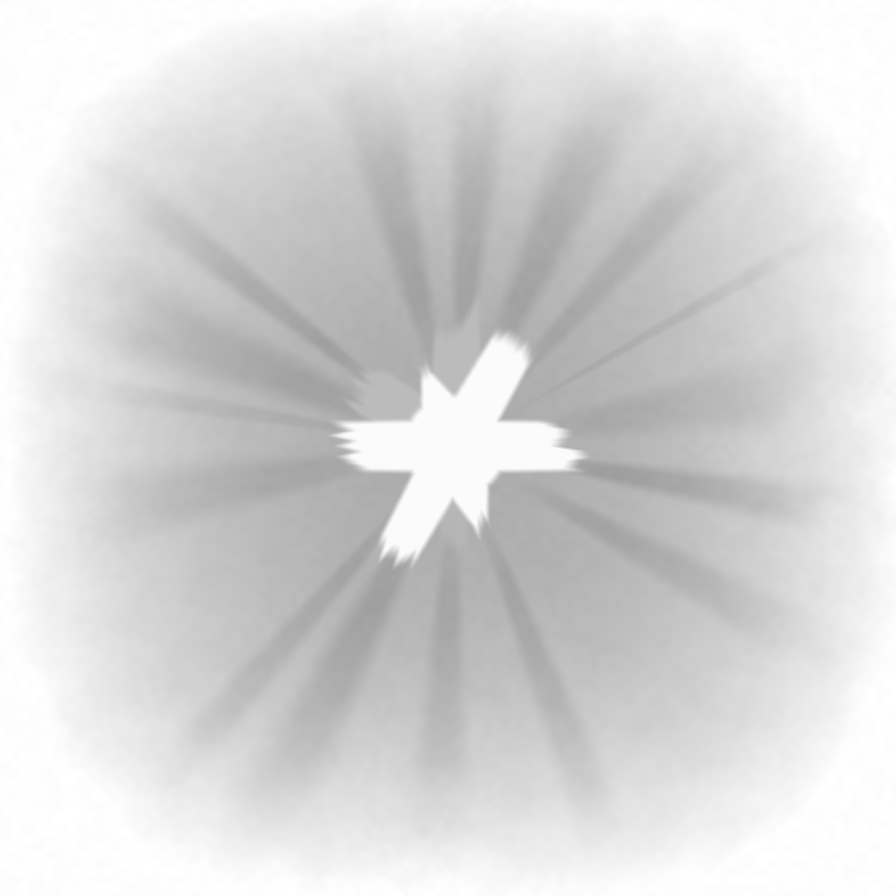
A three.js fragment shader for this background:

```glsl
varying vec2 vUv;

const vec2 CENTER = vec2(0.508, 0.502);
const float CORE_GREY = 0.675;
const float EDGE_GREY = 0.995;
const float STAR_WHITE = 0.985;
const float LOBE_GREY = 0.735;

float hash(vec2 p) {
  p = fract(p * vec2(123.34, 456.21));
  p += dot(p, p + 45.32);
  return fract(p.x * p.y);
}

float noise(vec2 p) {
  vec2 cell = floor(p);
  vec2 f = fract(p);
  f = f * f * (3.0 - 2.0 * f);
  float low = mix(hash(cell), hash(cell + vec2(1.0, 0.0)), f.x);
  float high = mix(hash(cell + vec2(0.0, 1.0)), hash(cell + vec2(1.0, 1.0)), f.x);
  return mix(low, high, f.y);
}

float layeredNoise(vec2 p) {
  float sum = 0.0;
  float weight = 0.5;
  for (int i = 0; i < 4; i++) {
    sum += weight * noise(p);
    p = p * 2.03 + 17.1;
    weight *= 0.5;
  }
  return sum;
}

vec2 heading(float degrees) {
  float a = radians(degrees);
  return vec2(cos(a), sin(a));
}

// Rounded square distance from the middle
float squircle(vec2 p) {
  vec2 q = abs(p);
  return pow(q.x * q.x * q.x + q.y * q.y * q.y, 1.0 / 3.0);
}

// Soft angular wedge; widths in degrees
float ray(vec2 p, float degrees, float halfWidth, float strength) {
  vec2 d = heading(degrees);
  float turn = atan(d.x * p.y - d.y * p.x, dot(d, p) + 0.00001);
  float w = radians(halfWidth);
  return strength * (1.0 - smoothstep(0.35 * w, 1.5 * w, abs(turn)));
}

// Tapered arm with a slanted, frayed tip
float arm(vec2 p, float degrees, float baseWidth, float tipWidth, float reach, float slant) {
  vec2 d = heading(degrees);
  float along = dot(p, d);
  float across = dot(p, vec2(-d.y, d.x));
  float halfWidth = mix(baseWidth, tipWidth, clamp(along / reach, 0.0, 1.0));
  float fray = (noise(vec2(across * 170.0, degrees)) - 0.5) * 0.022;
  float tip = reach + slant * across + fray;
  float side = 1.0 - smoothstep(-0.004, 0.004, abs(across) - halfWidth);
  float cap = 1.0 - smoothstep(tip - 0.012, tip + 0.012, along);
  return side * cap * smoothstep(-0.004, 0.004, along);
}

float darkRays(vec2 p) {
  float sum = ray(p, 104.0, 5.0, 0.9);
  sum += ray(p, 86.0, 4.5, 0.9);
  sum += ray(p, 66.0, 5.5, 0.9);
  sum += ray(p, 48.0, 3.5, 0.7);
  sum += ray(p, 30.0, 1.2, 0.5);
  sum += ray(p, 10.0, 6.0, 0.6);
  sum += ray(p, -9.5, 3.5, 1.1);
  sum += ray(p, -29.0, 4.0, 0.8);
  sum += ray(p, -69.0, 3.5, 0.8);
  sum += ray(p, -92.5, 4.5, 0.8);
  sum += ray(p, -117.0, 5.5, 1.0);
  sum += ray(p, -131.0, 3.0, 0.8);
  sum += ray(p, -170.0, 6.0, 0.7);
  sum += ray(p, 171.0, 2.0, 0.5);
  sum += ray(p, 158.0, 6.5, 0.9);
  return sum + ray(p, 142.0, 2.8, 0.9);
}

float whiteStar(vec2 p) {
  float star = 1.0 - smoothstep(0.052, 0.062, length(p));
  star = max(star, arm(p, 60.0, 0.029, 0.025, 0.132, 0.0));
  star = max(star, arm(p, 241.0, 0.028, 0.023, 0.138, 0.0));
  star = max(star, arm(p, 180.0, 0.029, 0.027, 0.120, -0.5));
  star = max(star, arm(p, 0.0, 0.029, 0.027, 0.125, -0.6));
  star = max(star, arm(p, -72.0, 0.040, 0.008, 0.092, 0.0));
  return max(star, arm(p, 112.0, 0.040, 0.005, 0.088, 0.0));
}

float greyLobes(vec2 p) {
  float lobes = arm(p, 147.0, 0.027, 0.028, 0.126, 0.0);
  lobes = max(lobes, arm(p, 89.0, 0.032, 0.024, 0.138, -0.7));
  return max(lobes, 0.6 * arm(p, -91.0, 0.020, 0.014, 0.112, 0.0));
}

void main() {
  vec2 p = vUv - CENTER;
  float radius = length(p);

  // Ragged halo fading to white
  float ragged = squircle(p) + (layeredNoise(vUv * 26.0) - 0.47) * 0.035;
  float grey = mix(CORE_GREY, EDGE_GREY, pow(clamp(ragged / 0.5, 0.0, 1.0), 2.2));

  // Dark rays with a faint grain
  float rayFade = smoothstep(0.06, 0.19, radius) * (1.0 - smoothstep(0.29, 0.49, ragged));
  grey -= 0.08 * darkRays(p) * rayFade;
  grey += (noise(vUv * 110.0) - 0.5) * 0.014;

  // Bright middle
  grey = mix(grey, LOBE_GREY, greyLobes(p));
  grey = mix(grey, STAR_WHITE, whiteStar(p));
  gl_FragColor = vec4(vec3(clamp(grey, 0.0, 1.0)), 1.0);
}
```
